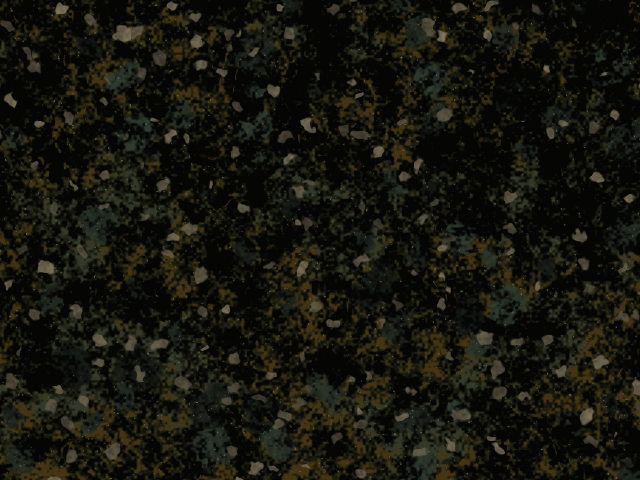
Reproduce this texture procedurally as a Shadertoy shader.

```glsl
// Polished dark granite: a black and olive ground made of layered noise, with
// ochre stains and veins, dull green feldspar plates, black mica, small beige
// crystals and fine glitter, each scattered on its own jittered grid.

const vec3 BLACK  = vec3(0.020, 0.022, 0.014);
const vec3 OLIVE  = vec3(0.100, 0.108, 0.058);
const vec3 OCHRE  = vec3(0.270, 0.205, 0.065);
const vec3 MOSS   = vec3(0.200, 0.225, 0.165);
const vec3 PLATE  = vec3(0.165, 0.210, 0.170);
const vec3 BEIGE  = vec3(0.480, 0.440, 0.345);
const vec3 GLINT  = vec3(0.360, 0.375, 0.320);

// Grid cell sizes and largest radii, in canvas heights
const float PLATE_CELL = 0.110, PLATE_SIZE = 0.046;
const float MICA_CELL  = 0.090, MICA_SIZE  = 0.040;
const float BEIGE_CELL = 0.062, BEIGE_SIZE = 0.0155;
const float GLINT_CELL = 0.011, GLINT_SIZE = 0.0021;

const float GRAIN_FREQ = 170.0;
const float TOP_SHADE  = 0.055;   // how much the ground darkens upwards

float hash(vec2 p) {
    vec3 q = fract(vec3(p.xyx) * 0.1031);
    q += dot(q, q.yzx + 33.33);
    return fract((q.x + q.y) * q.z);
}

float noise(vec2 p) {
    vec2 i = floor(p), f = fract(p);
    f = f * f * (3.0 - 2.0 * f);
    float low  = mix(hash(i), hash(i + vec2(1, 0)), f.x);
    float high = mix(hash(i + vec2(0, 1)), hash(i + vec2(1, 1)), f.x);
    return mix(low, high, f.y);
}

mat2 rotation(float a) {
    return mat2(cos(a), sin(a), -sin(a), cos(a));
}

float fbm(vec2 p) {
    float sum = 0.0, weight = 0.533;
    for (int i = 0; i < 4; i++) {
        sum += weight * noise(p);
        p = rotation(0.65) * p * 2.03 + 17.3;
        weight *= 0.5;
    }
    return sum;
}

// Scattered angular grains: x is coverage, y a random value of the grain
vec2 scatter(vec2 p, float cell, float share, float size, float soft, float seed) {
    vec2 home = floor(p / cell), best = vec2(0.0);
    for (int y = -1; y <= 1; y++)
    for (int x = -1; x <= 1; x++) {
        vec2 id = home + vec2(x, y);
        vec2 key = id + seed;
        if (hash(key + 5.7) > share) continue;
        vec2 centre = (id + vec2(hash(key + 11.1), hash(key + 23.9))) * cell;
        float tone = hash(key + 41.3);
        vec2 q = abs(rotation(6.283 * hash(key + 57.7)) * (p - centre));
        q.y *= 1.0 + 0.9 * hash(key + 71.9);
        float d = mix(length(q), max(q.x, q.y), 0.5);
        float radius = size * mix(0.4, 1.0, hash(key + 83.1));
        float cover = 1.0 - smoothstep(radius - soft, radius + soft, d);
        if (cover > best.x) best = vec2(cover, tone);
    }
    return best;
}

void mainImage(out vec4 fragColor, in vec2 fragCoord) {
    vec2 p = fragCoord / iResolution.y;
    float pixel = 1.0 / iResolution.y;

    // Ragged coordinates for the grain outlines
    vec2 coarse = vec2(noise(p * 38.0), noise(p * 38.0 + 91.0)) - 0.5;
    vec2 fine = vec2(noise(p * 105.0 + 7.0), noise(p * 105.0 + 63.0)) - 0.5;
    vec2 ragged = p + 0.013 * coarse + 0.009 * fine;

    // Ground: cloudy, fine and grainy noise drive one brightness ramp
    float cloud = fbm(p * 13.0);
    float mottle = fbm(p * 52.0 + 31.0);
    float grain = noise(p * GRAIN_FREQ);
    float level = 0.35 * cloud + 0.40 * mottle + 0.25 * grain;
    level += TOP_SHADE * (0.5 - p.y);

    // Black mica opens dark holes in the ground
    vec2 mica = scatter(ragged + 0.37, MICA_CELL, 0.45, MICA_SIZE, 0.006, 300.0);
    level -= 0.075 * mica.x;

    float rust = smoothstep(0.40, 0.58, fbm(p * 7.0 + 53.0) + 0.35 * (mottle - 0.5));
    vec3 colour = mix(BLACK, OLIVE, smoothstep(0.455, 0.575, level));
    colour = mix(colour, mix(MOSS, OCHRE, rust), smoothstep(0.54, 0.68, level));

    // Green feldspar plates with faint cleavage streaks
    vec2 plate = scatter(ragged, PLATE_CELL, 0.50, PLATE_SIZE, 0.005, 100.0);
    float streak = noise(rotation(6.283 * plate.y) * p * vec2(35.0, 160.0));
    float body = smoothstep(0.36, 0.58, level + 0.12 * (streak - 0.5));
    vec3 plateColour = PLATE * (0.35 + 0.75 * plate.y + 0.35 * (streak - 0.5));
    colour = mix(colour, plateColour, plate.x * body * 0.85);

    // Thin broken ochre veins
    float crack = abs(fbm(p * vec2(9.0, 5.0) + 77.0) - 0.5);
    float vein = (1.0 - smoothstep(0.004, 0.016, crack)) * rust;
    colour = mix(colour, OCHRE, 0.7 * vein * smoothstep(0.40, 0.70, grain));

    // Beige crystals, clouded at the rim
    vec2 crystal = scatter(ragged, BEIGE_CELL, 0.52, BEIGE_SIZE, 0.0028, 200.0);
    vec3 crystalColour = BEIGE * (0.55 + 0.45 * crystal.y + 0.35 * (mottle - 0.5));
    colour = mix(colour, crystalColour, crystal.x * (0.75 + 0.25 * grain));

    // Glitter
    vec2 glint = scatter(p, GLINT_CELL, 0.40, GLINT_SIZE, max(0.0008, 0.5 * pixel), 400.0);
    colour = mix(colour, GLINT, glint.x * glint.y * smoothstep(0.38, 0.56, level));

    fragColor = vec4(colour, 1.0);
}
```
